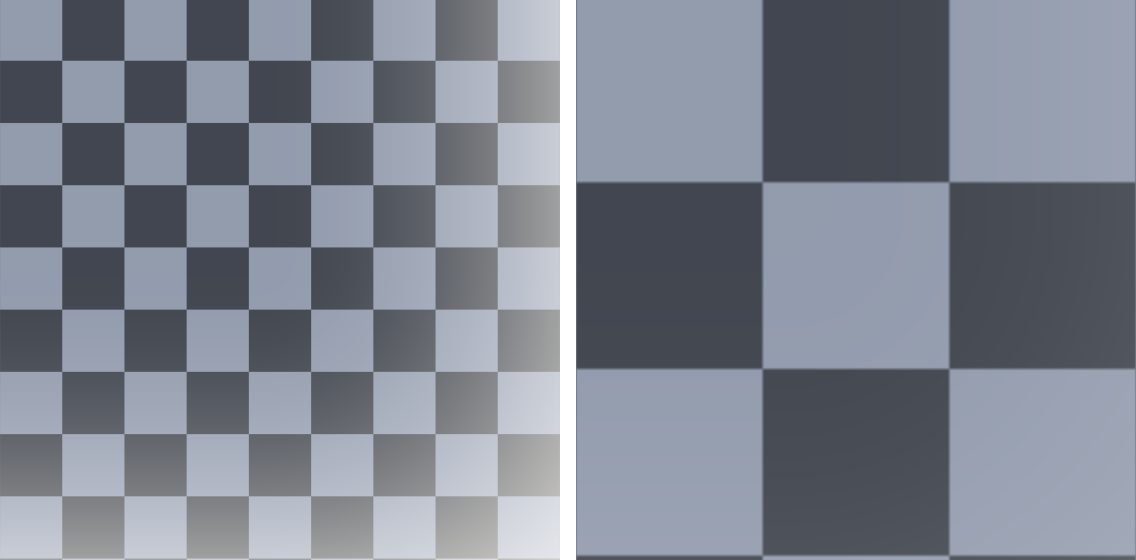
Left: the whole. Right: its middle third, enlarged.
Write a three.js fragment shader that draws this pattern.

```glsl
// A nine by nine checkerboard of slate and blue-grey squares, veiled in pale
// light toward the right and lower sides. The checks are the product of two
// signed triangle waves; the veils are quadratic ramps laid one over the other.

varying vec2 vUv;

const float CELLS = 9.0;            // squares across and down
const float ROW_SHIFT = 0.0026;     // rows sit slightly high on the canvas
const float EDGE_SOFTNESS = 0.001;  // half width of an edge, in canvas units

const vec3 LIGHT_SQUARE = vec3(0.575, 0.610, 0.680);
const vec3 DARK_SQUARE = vec3(0.256, 0.275, 0.312);

const vec3 LIGHT_VEIL = vec3(1.0, 1.0, 1.0);
const vec3 DARK_VEIL = vec3(1.0, 0.985, 0.95);
const float VEIL_START = 0.46;      // where the fade begins along each axis
const float VEIL_STRENGTH = 0.5;    // opacity of one veil at the canvas side

// Alternates between +1 and -1 from cell to cell, with softened steps.
vec2 softSquareWave(vec2 p) {
  vec2 triangle = 0.5 - abs(mod(p + 0.5, 2.0) - 1.0);
  return clamp(triangle / (EDGE_SOFTNESS * CELLS), -1.0, 1.0);
}

// Opacity of both veils combined, growing toward the right and the bottom.
float veilOpacity(vec2 p) {
  vec2 ramp = clamp((p - VEIL_START) / (1.0 - VEIL_START), 0.0, 1.0);
  vec2 clear = 1.0 - VEIL_STRENGTH * ramp * ramp;
  return 1.0 - clear.x * clear.y;
}

void main() {
  // Measure from the upper left corner, where the first square is light.
  vec2 fromTop = vec2(vUv.x, 1.0 - vUv.y);

  // Checks
  vec2 wave = softSquareWave((fromTop + vec2(0.0, ROW_SHIFT)) * CELLS);
  float lightness = 0.5 + 0.5 * wave.x * wave.y;

  // Veiled colours
  float veil = veilOpacity(fromTop);
  vec3 lightColor = mix(LIGHT_SQUARE, LIGHT_VEIL, veil);
  vec3 darkColor = mix(DARK_SQUARE, DARK_VEIL, veil);

  gl_FragColor = vec4(mix(darkColor, lightColor, lightness), 1.0);
}
```
